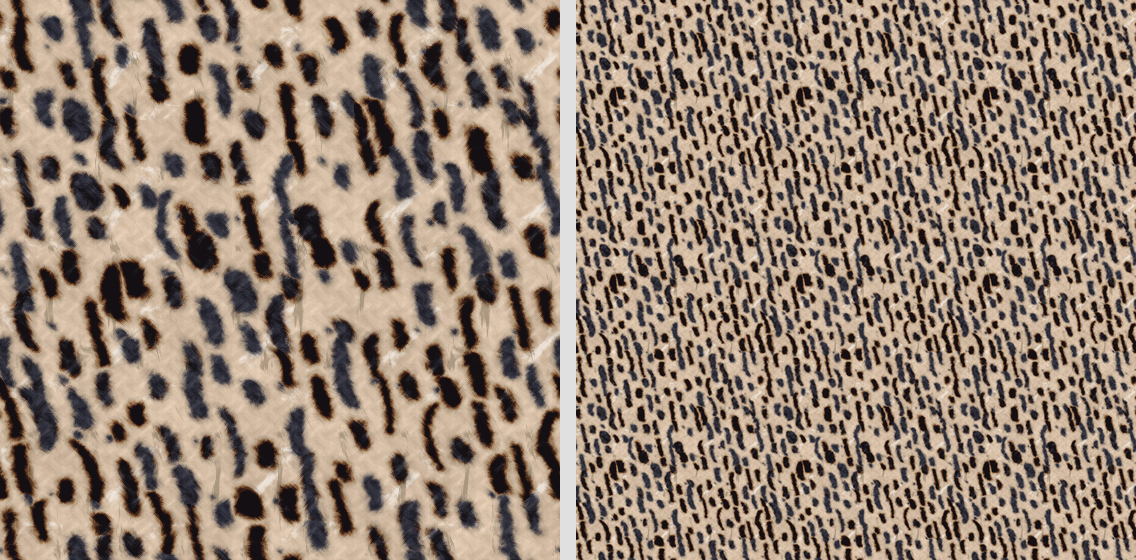
Left: one tile. Right: repeated 3 by 3.
A Shadertoy shader for this texture:

```glsl
const float TAU = 6.2831853;
const vec2 GRID = vec2(18.0, 10.0);
const float SHEAR = 4.0; // columns crossed per canvas height

vec4 hash4(vec2 c) {
    vec4 h = fract(c.xyxy * vec4(0.1031, 0.1030, 0.0973, 0.1099));
    h += dot(h, h.wzxy + 33.33);
    return fract((h.xxyz + h.yzzw) * h.zywx);
}

// Cell identity that repeats on the sheared lattice
vec2 wrapCell(vec2 c) {
    float turn = floor(c.y / GRID.y);
    c -= turn * vec2(SHEAR, GRID.y);
    return vec2(mod(c.x, GRID.x), c.y);
}

// Layered sines; integer rotations keep every layer periodic
float waves(vec2 p, float freq) {
    vec2 q = TAU * freq * p;
    float sum = 0.0, amp = 0.55;
    for (int i = 0; i < 4; i++) {
        q += 0.9 * sin(q.yx + vec2(1.3, 4.1) + float(i));
        sum += amp * sin(q.x) * cos(q.y);
        q = mat2(2.0, 1.0, -1.0, 2.0) * q;
        amp *= 0.6;
    }
    return sum;
}

// Streaks and dots: x = signed distance, y = blueness of the nearest one
vec2 spots(vec2 p) {
    vec2 g = vec2(GRID.x * p.x + SHEAR * p.y, GRID.y * p.y);
    vec2 nearest = vec2(1.0, 0.0);
    for (int j = -1; j <= 1; j++)
    for (int i = -1; i <= 1; i++) {
        vec2 c = floor(g) + vec2(i, j);
        vec2 id = wrapCell(c);
        vec4 h = hash4(id + 7.0), k = hash4(id + 61.0);

        // Bent capsule along the lattice direction
        vec2 jitter = (h.xy - 0.5) * vec2(0.45, 0.55);
        jitter.y += 0.5 * mod(c.x, 2.0) - 0.25;
        vec2 o = (g - c - 0.5 - jitter) / GRID;
        float halfLen = 0.006 + 0.052 * h.z * h.z;
        float radius = 0.0155 - 0.1 * halfLen + 0.006 * (h.w - 0.5);
        radius += 0.008 * step(0.9, k.x) * step(halfLen, 0.04);
        o.x += (k.y - 0.5) * (0.25 * o.y + 14.0 * o.y * o.y);
        o.y -= clamp(o.y, -halfLen, halfLen);
        float d = length(o) - radius;
        if (d < nearest.x) nearest = vec2(d, k.z);

        // Small stray dot at the cell corner
        vec2 s = (g - c - 0.5 * k.xw) / GRID;
        d = length(s) - 0.009 * k.x + 0.02 * step(0.45, k.w);
        if (d < nearest.x) nearest = vec2(d, 0.9);
    }
    return nearest;
}

void mainImage(out vec4 fragColor, in vec2 fragCoord) {
    vec2 p = fragCoord / iResolution.xy;

    // Ragged outlines
    vec2 warp = vec2(waves(p, 7.0), waves(p.yx + 0.37, 8.0));
    vec2 spot = spots(p + 0.006 * warp);
    float fine = waves(p + 0.21, 17.0);
    float d = spot.x + 0.0035 * fine;

    // Sandy ground with pale and olive patches
    float grain = waves(p.yx + 0.63, 23.0);
    float broad = waves(p + 0.11, 3.0);
    vec3 ground = mix(vec3(0.75, 0.66, 0.565), vec3(0.89, 0.80, 0.705),
                      clamp(0.5 + 0.4 * grain + 0.35 * broad, 0.0, 1.0));
    float pale = smoothstep(0.4, 0.9, waves(p + 0.47, 4.0) + 0.2 * grain);
    ground = mix(ground, vec3(0.93, 0.90, 0.87), 0.8 * pale);
    float olive = waves(vec2(9.0 * p.x + 2.0 * p.y, 3.0 * p.y), 1.0);
    olive = smoothstep(0.45, 0.8, olive + 0.25 * broad);
    ground = mix(ground, vec3(0.60, 0.53, 0.44), 0.75 * olive);
    ground *= mix(0.86, 1.02, smoothstep(0.002, 0.013, d));

    // Black to mottled slate ink with a warm soft rim
    float blue = smoothstep(0.3, 0.8, spot.y + 0.35 * fine);
    vec3 ink = mix(vec3(0.075, 0.06, 0.07), vec3(0.19, 0.19, 0.235), blue);
    ink += 0.09 * blue * grain;
    vec3 edge = vec3(d) + vec3(0.0012, 0.0, -0.0012) * (1.0 - blue);
    vec3 cover = 1.0 - smoothstep(vec3(-0.0055), vec3(0.0055), edge);
    fragColor = vec4(mix(ground, ink, cover), 1.0);
}
```
